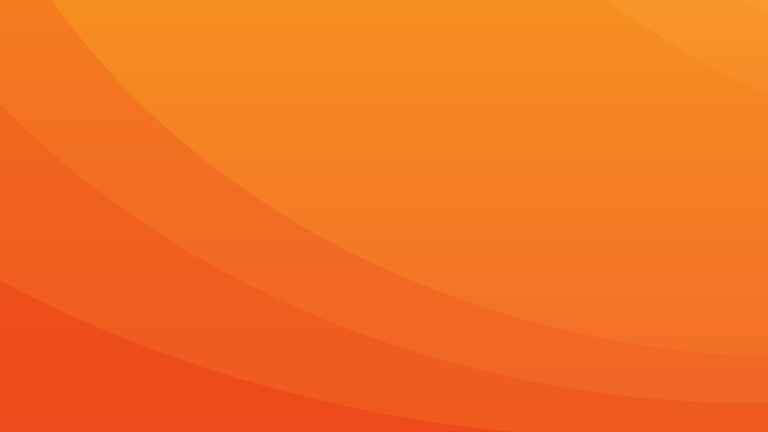
A WebGL 1 fragment shader for this background:

```glsl
precision highp float;

uniform vec2 u_resolution;

// Ellipses: centre x, centre y, horizontal radius, in canvas heights
const float STRETCH = 1.2083;  // horizontal radius over vertical radius
const vec3 OUTER_CURVE  = vec3(1.5046, 2.2921, 2.7870);
const vec3 MIDDLE_CURVE = vec3(1.7498, 1.9280, 2.2486);
const vec3 INNER_CURVE  = vec3(1.8604, 1.8382, 2.0134);
const vec3 LIGHT_CURVE  = vec3(2.8935, 2.3958, 2.2506);
const vec3 CORNER_CURVE = vec3(2.7778, 2.5185, 2.1192);

// Gradient ends for each layer
const vec3 BASE_TOP      = vec3(0.920, 0.355, 0.085);
const vec3 BASE_BOTTOM   = vec3(0.933, 0.288, 0.108);
const vec3 OUTER_TOP     = vec3(0.950, 0.440, 0.105);
const vec3 OUTER_BOTTOM  = vec3(0.937, 0.358, 0.122);
const vec3 MIDDLE_TOP    = vec3(0.960, 0.492, 0.120);
const vec3 MIDDLE_BOTTOM = vec3(0.943, 0.400, 0.140);
const vec3 INNER_TOP     = vec3(0.965, 0.560, 0.125);
const vec3 INNER_BOTTOM  = vec3(0.952, 0.410, 0.160);
const vec3 LIGHT_TOP     = vec3(0.973, 0.587, 0.163);
const vec3 LIGHT_BOTTOM  = vec3(0.950, 0.405, 0.145);
const vec3 CORNER_COLOR  = vec3(0.976, 0.603, 0.185);

// Smooth coverage of the inside of an ellipse
float coverage(vec2 p, vec3 curve) {
  vec2 offset = (p - curve.xy) * vec2(1.0, STRETCH);
  float edge = length(offset) - curve.z;
  float halfWidth = 0.8 / u_resolution.y;
  return 1.0 - smoothstep(-halfWidth, halfWidth, edge);
}

void main() {
  vec2 p = gl_FragCoord.xy / u_resolution.y;
  float depth = 1.0 - p.y;
  float easedDepth = 1.0 - p.y * p.y;

  // Stack the layers from the lower left to the upper right
  vec3 color = mix(BASE_TOP, BASE_BOTTOM, depth);
  color = mix(color, mix(OUTER_TOP, OUTER_BOTTOM, easedDepth), coverage(p, OUTER_CURVE));
  color = mix(color, mix(MIDDLE_TOP, MIDDLE_BOTTOM, easedDepth), coverage(p, MIDDLE_CURVE));
  color = mix(color, mix(INNER_TOP, INNER_BOTTOM, depth), coverage(p, INNER_CURVE));

  // Pale highlights in the upper right corner
  color = mix(color, mix(LIGHT_TOP, LIGHT_BOTTOM, depth), coverage(p, LIGHT_CURVE));
  color = mix(color, CORNER_COLOR, coverage(p, CORNER_CURVE));

  gl_FragColor = vec4(color, 1.0);
}
```
